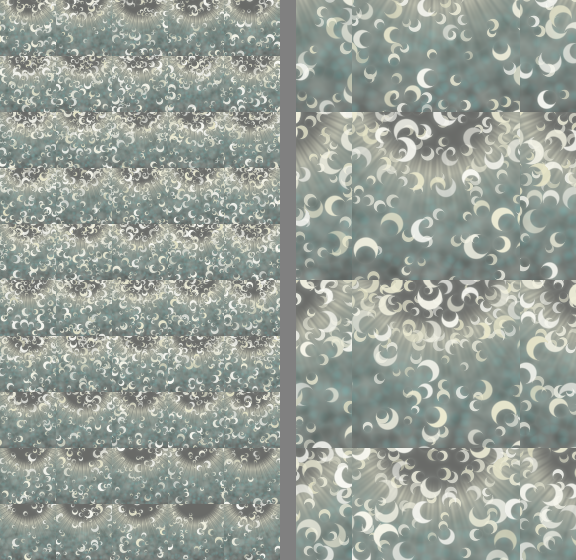
Left, the full canvas; right, a detail of the centre.
A Shadertoy shader for this pattern:

```glsl
// Five by ten tiles of dark domes with pale streaked halos, teal specks and scattered white crescents.

const float TILES_ACROSS = 5.0;
const float TILES_DOWN = 10.0;
const vec2 DOME_CENTER = vec2(0.5, 1.12);
const vec3 DARK_GRAY = vec3(0.41, 0.415, 0.405);
const vec3 TEAL_GRAY = vec3(0.455, 0.505, 0.49);
const vec3 TEAL = vec3(0.43, 0.67, 0.67);
const vec3 MIST = vec3(0.67, 0.70, 0.67);
const vec3 HALO = vec3(0.82, 0.82, 0.74);
const vec3 CREAM = vec3(0.91, 0.90, 0.78);
const vec3 WHITE = vec3(0.98, 0.98, 0.96);

vec3 hash3(vec2 p) {
    vec3 q = fract(p.xyx * vec3(0.1031, 0.1030, 0.0973));
    q += dot(q, q.yxz + 33.33);
    return fract((q.xxy + q.yzz) * q.zyx);
}

mat2 rotation(float angle) {
    float c = cos(angle), s = sin(angle);
    return mat2(c, -s, s, c);
}

// Soft spots of random strength, one per cell
float cellSpots(vec2 p, float radius, vec2 seed) {
    vec2 cell = floor(p);
    float spots = 0.0;
    for (int y = -1; y <= 1; y++)
    for (int x = -1; x <= 1; x++) {
        vec2 id = cell + vec2(x, y);
        vec3 h = hash3(id + seed);
        float d = length(p - id - h.xy);
        spots = max(spots, h.z * (1.0 - smoothstep(0.1 * radius, radius, d)));
    }
    return spots;
}

// Layered sines, drifting cloud in -1..1
float sineCloud(vec2 p, float phase) {
    float sum = 0.0, gain = 0.5;
    for (int i = 0; i < 4; i++) {
        sum += gain * sin(p.x + phase + 1.3 * sin(p.y)) * cos(p.y - 0.7 * phase);
        p = rotation(0.9) * p * 1.9;
        gain *= 0.6;
    }
    return sum;
}

// Fine radial fibres around the dome
float fibres(float angle, float phase) {
    return 0.5 + 0.2 * sin(angle * 47.0 + phase)
         + 0.17 * sin(angle * 83.0 - phase * 2.0)
         + 0.13 * sin(angle * 131.0 + phase * 3.0);
}

float crescentDistance(vec2 p, float radius) {
    float outer = length(p) - radius;
    float bite = length(p - vec2(0.52, 0.0) * radius) - 0.82 * radius;
    return max(outer, -bite);
}

// Scattered crescents: x = cover, y = glow, z = warmth
vec3 crescents(vec2 uv, float cells, float topChance, float lowChance, vec2 seed, float pixel) {
    vec2 p = uv * cells, cell = floor(p);
    float blur = max(0.04, 0.6 * pixel * cells);
    vec3 result = vec3(0.0);
    for (int y = -1; y <= 1; y++)
    for (int x = -1; x <= 1; x++) {
        vec2 id = cell + vec2(x, y);
        vec3 h = hash3(id + seed), k = hash3(id + seed + 57.0);
        vec2 center = id + 0.15 + 0.7 * h.xy;
        float chance = mix(lowChance, topChance, smoothstep(0.35, 0.85, center.y / cells));
        if (h.z > chance) continue;
        float radius = mix(0.32, 0.56, k.x);
        float d = crescentDistance(rotation(6.2832 * k.y) * (p - center), radius);
        float strength = mix(0.55, 1.0, k.z);
        float cover = strength * (1.0 - smoothstep(-blur, blur, d));
        if (cover > result.x) result.z = h.x;
        result.x = max(result.x, cover);
        result.y = max(result.y, strength * exp(-7.0 * max(d, 0.0)));
    }
    return result;
}

vec3 tileColor(vec2 uv, vec2 tile, float pixel) {
    vec3 variation = hash3(tile + 11.0);
    vec2 seed = floor(variation.xy * 200.0) + tile * 31.0;
    float phase = 6.2832 * variation.z;
    float row = TILES_DOWN - 1.0 - tile.y;
    float busy = smoothstep(-1.5, 1.5, row) * (1.0 - 0.8 * smoothstep(5.5, 8.5, row));

    // Dome and ground
    vec2 fromDome = uv - DOME_CENTER;
    float rim = length(fromDome) - 0.49 - 0.05 * (variation.x - 0.5);
    float outside = smoothstep(-0.08, 0.12, rim);
    float cloud = sineCloud(uv * 9.0, phase);
    vec3 color = mix(DARK_GRAY, TEAL_GRAY, outside * smoothstep(-0.1, 0.3, uv.y));
    color += 0.05 * cloud * outside;

    // Teal specks and pale mist
    float ground = smoothstep(0.02, 0.2, rim);
    float specks = cellSpots(uv * 17.0, 0.8, seed + 5.0);
    float patches = cellSpots(uv * 8.0, 0.95, seed + 19.0);
    color = mix(color, TEAL, 0.6 * ground * specks * (0.65 + 0.5 * cloud));
    color = mix(color, MIST, 0.45 * ground * patches);
    color -= 0.06 * ground * cellSpots(uv * 14.0, 0.8, seed + 43.0);

    // Halo with fibres
    float halo = smoothstep(-0.17, 0.0, rim) * exp(-7.5 * max(rim, 0.0));
    float streak = fibres(atan(fromDome.x, -fromDome.y), phase);
    color = mix(color, HALO, halo * (0.42 + 0.45 * streak));

    // Large and small crescents
    vec3 large = crescents(uv, 7.5, 0.1 + 0.68 * busy, 0.12 + 0.28 * busy, seed, pixel);
    vec3 small = crescents(uv, 14.0, 0.12 + 0.5 * busy, 0.1 + 0.08 * busy, seed + 83.0, pixel);
    color = mix(color, MIST, 0.35 * max(large.y, small.y));
    color = mix(color, mix(WHITE, CREAM, small.z), 0.85 * small.x);
    return mix(color, mix(WHITE, CREAM, large.z * large.z), large.x);
}

void mainImage(out vec4 fragColor, in vec2 fragCoord) {
    float pixel = TILES_ACROSS / iResolution.x;
    vec2 grid = fragCoord * pixel;
    fragColor = vec4(clamp(tileColor(fract(grid), floor(grid), pixel), 0.0, 1.0), 1.0);
}
```
